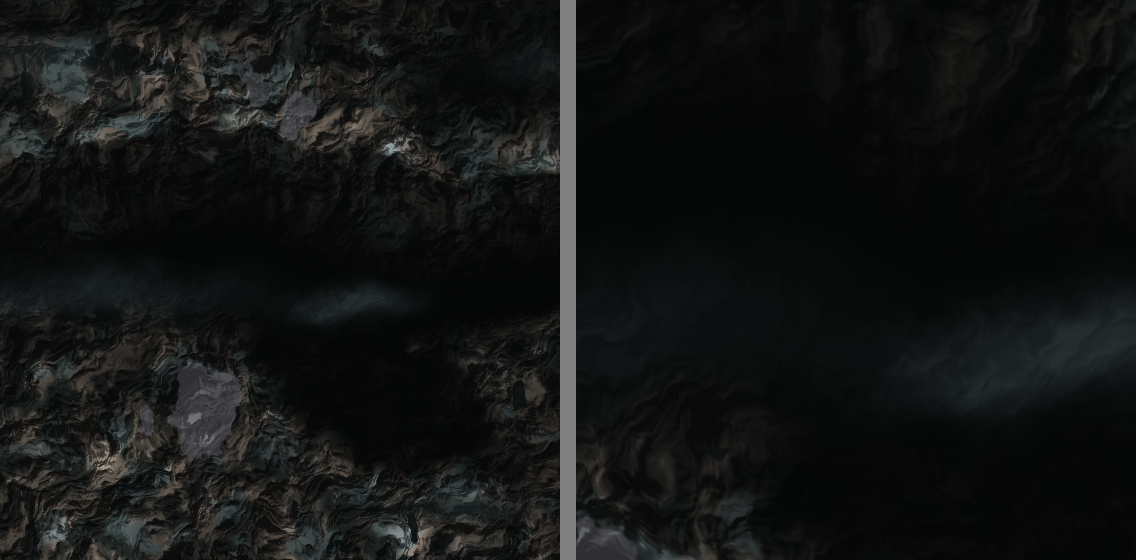
Left: the whole. Right: its middle third, enlarged.
Give the GLSL for this texture, as a WebGL 2 fragment shader.

```glsl
#version 300 es
precision highp float;

uniform vec2 u_resolution;
out vec4 fragColor;

const vec3 SHADOW = vec3(0.018, 0.022, 0.022);
const vec3 FOREST = vec3(0.062, 0.070, 0.064);
const vec3 SOIL = vec3(0.190, 0.168, 0.148);
const vec3 SLATE = vec3(0.155, 0.185, 0.190);
const vec3 PALE_ROCK = vec3(0.290, 0.285, 0.305);
const vec3 LAKE = vec3(0.022, 0.038, 0.042);
const vec3 HAZE = vec3(0.180, 0.225, 0.235);
const vec2 LIGHT_STEP = vec2(-0.0022, 0.0030);
const float RELIEF_GAIN = 0.24;
const float WARP = 0.035;
const float LAKE_GRID = 6.0;
const float LAKE_SHARE = 0.30;

float hash(vec2 cell) {
  return fract(sin(dot(cell, vec2(127.1, 311.7))) * 43758.5);
}

vec2 gradient(vec2 cell) {
  float angle = 6.2832 * hash(cell);
  return vec2(cos(angle), sin(angle));
}

float noise(vec2 p) {
  vec2 i = floor(p), f = p - i;
  vec2 w = f * f * f * (f * (f * 6.0 - 15.0) + 10.0);
  vec2 e = vec2(1.0, 0.0);
  float low = mix(dot(gradient(i), f), dot(gradient(i + e), f - e), w.x);
  float high = mix(dot(gradient(i + e.yx), f - e.yx), dot(gradient(i + 1.0), f - 1.0), w.x);
  return mix(low, high, w.y);
}

float fbm(vec2 p) {
  float sum = 0.0, amp = 1.0;
  for (int i = 0; i < 5; i++) {
    sum += amp * noise(p);
    p = mat2(1.6, 1.2, -1.2, 1.6) * p + 7.3;
    amp *= 0.52;
  }
  return sum;
}

// Creased terrain whose octaves have nearly equal slopes
float terrain(vec2 p) {
  float sum = 0.0, freq = 7.0;
  for (int i = 0; i < 6; i++) {
    sum += (1.0 - 2.0 * abs(noise(p * freq + float(i) * 11.7))) / freq;
    freq *= 1.93;
  }
  return sum;
}

float spot(vec2 p, vec2 centre, vec2 radius) {
  vec2 q = (p - centre) / radius;
  return exp(-dot(q, q));
}

float patchMask(vec2 p, vec2 centre, vec2 radius, float edge) {
  return smoothstep(1.06, 0.94, length((p - centre) / radius) + edge);
}

// Small lakes scattered on a jittered grid
float lakes(vec2 p, float edge) {
  vec2 g = p * LAKE_GRID, home = floor(g);
  float mask = 0.0;
  for (int k = 0; k < 9; k++) {
    vec2 cell = home + vec2(k % 3, k / 3) - 1.0;
    vec2 centre = cell + 0.2 + 0.6 * vec2(hash(cell + 3.1), hash(cell + 8.7));
    vec2 radius = vec2(0.08, 0.10) * (0.6 + vec2(hash(cell + 5.3), hash(cell + 1.9)));
    mask = max(mask, step(hash(cell + 21.0), LAKE_SHARE) * patchMask(g, centre, radius, edge));
  }
  return mask;
}

void main() {
  vec2 p = gl_FragCoord.xy / u_resolution;
  vec2 bend = vec2(fbm(p * 8.0), fbm(p * 8.0 + 31.0));
  vec2 q = p + WARP * bend;
  float macro = fbm(p * 3.5 + 4.0);

  // Sunlit shelf, its falling slope, and the lower ground
  float rim = 0.755 + 0.04 * cos((p.x - 0.4) * 8.0) - 0.04 * p.x;
  float d = p.y - rim + 0.04 * bend.y;
  float shelf = smoothstep(-0.008, 0.012, d);
  float upper = shelf * spot(p, vec2(0.42, 0.83), vec2(0.48, 0.21));
  upper += 0.55 * shelf * smoothstep(0.13, 0.02, d);
  upper *= 1.0 - 0.85 * spot(q, vec2(0.86, 0.86), vec2(0.19, 0.07));
  float slope = 0.42 * (1.0 - shelf) * smoothstep(-0.23, 0.0, d);
  vec2 basin = q - vec2(0.65, 0.32);
  basin.x += 0.8 * basin.y;
  float hollow = smoothstep(1.25, 0.75, length(basin / vec2(0.19, 0.16)) + 0.4 * bend.x);
  float lower = smoothstep(0.49, 0.35, p.y + 0.10 * macro) * (1.0 - 0.93 * hollow);
  lower *= clamp(0.83 + 0.75 * macro, 0.25, 1.15);
  float exposure = min(upper + slope + lower, 1.15);

  // Ground cover, stretched downhill below the shelf
  float cover = fbm(q * 15.0 + 9.0);
  float streak = fbm(vec2(q.x * 42.0, q.y * 11.0));
  cover = mix(cover, streak, 0.25 + 0.5 * (1.0 - shelf) * step(0.5, p.y));
  vec3 ground = mix(FOREST, SOIL, smoothstep(-0.22, 0.22, cover));
  ground = mix(ground, SLATE, 0.75 * smoothstep(0.08, 0.35, fbm(q * 11.0 + 53.0)));
  float vein = smoothstep(0.045, 0.0, abs(noise(q * vec2(30.0, 17.0) + bend)));
  ground += 0.045 * vein * smoothstep(-0.05, 0.3, streak);

  // Slanting light over the creases
  float rise = (terrain(q) - terrain(q + LIGHT_STEP)) / length(LIGHT_STEP);
  float relief = clamp(RELIEF_GAIN * rise, -0.75, 0.85);
  vec3 color = ground * (1.0 + relief) * exposure;

  // Pale plateaus and dark water
  float edge = 0.75 * fbm(p * 17.0 + 2.0);
  float plateau = patchMask(q, vec2(0.37, 0.265), vec2(0.047, 0.068), edge);
  plateau = max(plateau, patchMask(q, vec2(0.27, 0.245), vec2(0.022, 0.026), edge));
  plateau = max(plateau, patchMask(q, vec2(0.53, 0.805), vec2(0.032, 0.042), edge));
  plateau = max(plateau, patchMask(q, vec2(0.45, 0.845), vec2(0.022, 0.040), edge));
  color = mix(color, PALE_ROCK * (0.92 + 0.28 * relief), 0.85 * plateau);
  float water = lakes(q, 0.5 * edge) * (1.0 - plateau) * step(p.y, 0.4);
  color = mix(color, LAKE, 0.9 * water);
  float fleck = smoothstep(0.42, 0.8, relief) * smoothstep(0.1, 0.45, fbm(p * 13.0 + 71.0));
  color += 0.16 * fleck * exposure * (1.0 - water);

  // Cool haze in drifting banks and along the rims
  float haze = 0.55 * spot(q, vec2(0.20, 0.475), vec2(0.23, 0.045));
  haze += 0.40 * spot(q, vec2(0.01, 0.455), vec2(0.07, 0.03));
  haze += 0.75 * spot(q, vec2(0.62, 0.462), vec2(0.10, 0.028));
  haze += 0.50 * spot(q, vec2(0.09, 0.88), vec2(0.13, 0.05));
  haze += 0.45 * spot(q, vec2(1.0, 0.88), vec2(0.12, 0.04));
  haze += 0.65 * spot(q, vec2(0.86, 0.095), vec2(0.11, 0.025));
  float rimGlow = shelf * exp(-pow((d - 0.012) / 0.03, 2.0));
  haze += 0.75 * rimGlow * smoothstep(-0.1, 0.3, noise(p * vec2(8.0, 4.0) + 15.0));
  haze *= 0.85 + 0.5 * macro + 0.22 * relief;
  color += HAZE * max(haze, 0.0) * 0.85;

  fragColor = vec4(SHADOW + color * 0.92, 1.0);
}
```
